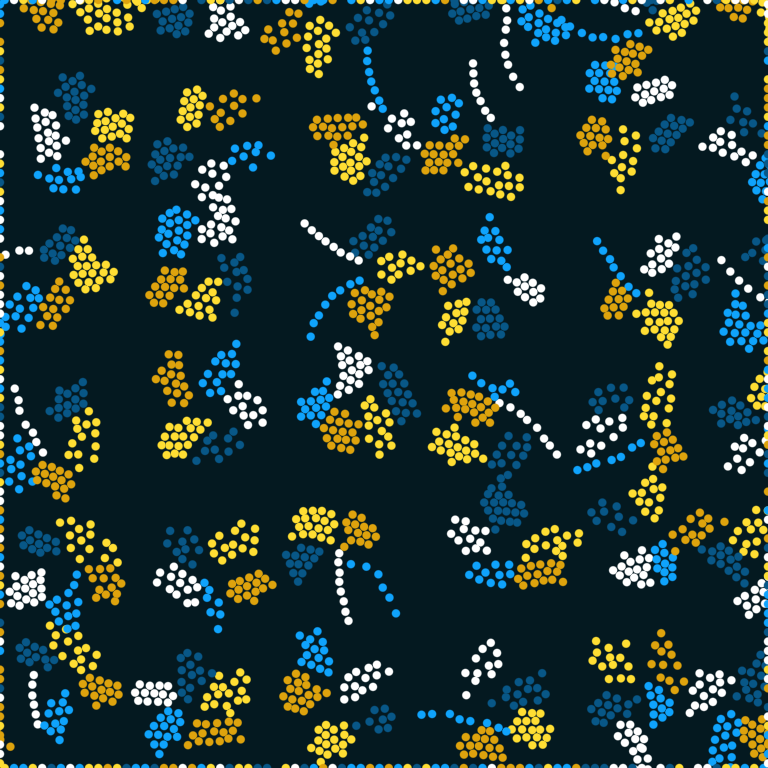
This pattern is drawn by a three.js fragment shader. Its source:

```glsl
// Clusters of small round dots in five colours on a dark ground. A jittered grid
// places groups of five clusters; each cluster is a bent, tapered ellipse filled
// from its own turned hexagonal lattice. A row of dots runs along every edge.
#define GROUPS 5.5        // groups across the canvas
#define GROUP_JITTER 0.34 // group displacement, in grid cells
#define GROUP_RADIUS 0.047
#define DOT_RADIUS 0.0054
#define EDGE_SOFT 0.0011
#define TIGHT 0.0122      // closest dot spacing
#define LOOSE 0.0048      // extra spacing of the loosest clusters
#define HALF_SIZE vec2(0.037, 0.0205)
#define CHAIN_SIZE vec2(0.058, 0.0075)
#define RAGGED 0.35       // irregularity of cluster outlines

varying vec2 vUv;

const vec3 GROUND = vec3(0.016, 0.098, 0.125);

struct Cluster {
  vec2 center;
  vec2 axis;
  vec2 extent;
  float bend;
  float taper;
  float spacing;
};

float hash(vec2 p) {
  return fract(sin(dot(p, vec2(127.1, 311.7))) * 43758.545);
}

vec2 hash2(vec2 p) {
  return vec2(hash(p), hash(p + vec2(37.2, 17.9)));
}

vec3 dotColor(float k) {
  if (k < 0.5) return vec3(1.0, 0.87, 0.20);  // yellow
  if (k < 1.5) return vec3(0.03, 0.34, 0.53); // deep blue
  if (k < 2.5) return vec3(1.0);              // white
  if (k < 3.5) return vec3(0.06, 0.64, 0.99); // bright blue
  return vec3(0.87, 0.64, 0.05);              // gold
}

Cluster makeCluster(vec2 cell, float k) {
  vec2 seed = cell * 7.3 + k * vec2(3.1, 5.7);
  vec2 a = hash2(seed + 1.3);
  vec2 b = hash2(seed + 2.9);
  vec2 c = hash2(seed + 4.1);
  vec2 middle = (cell + 0.5 + GROUP_JITTER * (hash2(cell + 9.4) - 0.5)) / GROUPS;
  float around = 6.2832 * (hash(cell + 5.2) + (k + 0.5 * (a.x - 0.5)) / 5.0);
  float heading = around + 2.6 * (a.y - 0.5);
  bool chain = (k == 2.0 || k == 3.0) && b.x < 0.28;

  Cluster g;
  g.center = middle + GROUP_RADIUS * (0.75 + 0.5 * b.y) * vec2(cos(around), sin(around));
  g.axis = vec2(cos(heading), sin(heading));
  g.extent = chain ? CHAIN_SIZE : HALF_SIZE * (0.78 + 0.4 * c.yx);
  if (k == 0.0 || k == 4.0) g.extent *= 1.08;
  g.bend = 14.0 * (c.x - 0.5);
  g.taper = chain ? 0.0 : 1.1 * (b.x - 0.5);
  g.spacing = TIGHT + LOOSE * c.y * c.y;
  return g;
}

// Position along and across the cluster axis
vec2 toLocal(Cluster g, vec2 p) {
  vec2 d = p - g.center;
  return vec2(dot(d, g.axis), dot(d, vec2(-g.axis.y, g.axis.x)));
}

// Below 1 inside the tapered ellipse, in straightened coordinates
float reach(Cluster g, vec2 q) {
  vec2 e = q / g.extent;
  e.y /= max(1.0 + g.taper * e.x, 0.3);
  return length(e);
}

float disc(float d) {
  return 1.0 - smoothstep(DOT_RADIUS - EDGE_SOFT, DOT_RADIUS + EDGE_SOFT, d);
}

// A dot survives only where its own cluster is clearly the strongest
bool owned(vec2 cell, float k, vec2 p, float own) {
  for (int j = 0; j < 5; j++) {
    if (float(j) == k) continue;
    Cluster g = makeCluster(cell, float(j));
    vec2 q = toLocal(g, p);
    q.y -= g.bend * q.x * q.x;
    if (reach(g, q) < min(own + 0.22, 1.2)) return false;
  }
  return true;
}

float clusterDots(vec2 cell, float k, vec2 p) {
  Cluster g = makeCluster(cell, k);
  vec2 u = toLocal(g, p);
  if (length(u) > 0.09) return 0.0;
  vec2 q = u - vec2(0.0, g.bend * u.x * u.x);
  float cover = 0.0;
  for (int j = -1; j <= 1; j++) {
    float row = floor(q.y / (g.spacing * 0.866) + 0.5) + float(j);
    float shift = 0.5 * mod(row, 2.0);
    for (int i = -1; i <= 1; i++) {
      float col = floor(q.x / g.spacing - shift + 0.5) + float(i);
      vec2 id = vec2(col, row) + cell * 31.0 + k * 13.0;
      vec2 m = vec2(col + shift, row * 0.866) * g.spacing;
      m += 1.3 * (g.spacing - 2.0 * DOT_RADIUS) * (hash2(id) - 0.5);
      vec2 c = m + vec2(0.0, g.bend * m.x * m.x);
      float ink = disc(length(u - c));
      float own = reach(g, m);
      if (ink <= cover || own + RAGGED * (hash(id + 0.7) - 0.5) > 1.0) continue;
      vec2 world = g.center + g.axis * c.x + vec2(-g.axis.y, g.axis.x) * c.y;
      if (owned(cell, k, world, own)) cover = ink;
    }
  }
  return cover;
}

// One row of dots cut in half by an edge of the canvas
vec3 edgeRow(vec3 color, float along, float depth, float side) {
  float n = floor(along / TIGHT);
  vec2 id = vec2(n, side * 19.0 + 3.0);
  float x = along - (n + 0.5) * TIGHT;
  float ink = disc(length(vec2(x, depth))) * step(0.06, hash(id + 8.0));
  return mix(color, dotColor(floor(5.0 * hash(id))), ink);
}

void main() {
  vec3 color = GROUND;
  vec2 home = floor(vUv * GROUPS);
  for (int y = -1; y <= 1; y++) {
    for (int x = -1; x <= 1; x++) {
      for (int k = 0; k < 5; k++) {
        float ink = clusterDots(home + vec2(x, y), float(k), vUv);
        color = mix(color, dotColor(float(k)), ink);
      }
    }
  }
  color = edgeRow(color, vUv.x, vUv.y, 0.0);
  color = edgeRow(color, vUv.x, 1.0 - vUv.y, 1.0);
  color = edgeRow(color, vUv.y, vUv.x, 2.0);
  color = edgeRow(color, vUv.y, 1.0 - vUv.x, 3.0);
  gl_FragColor = vec4(color, 1.0);
}
```
